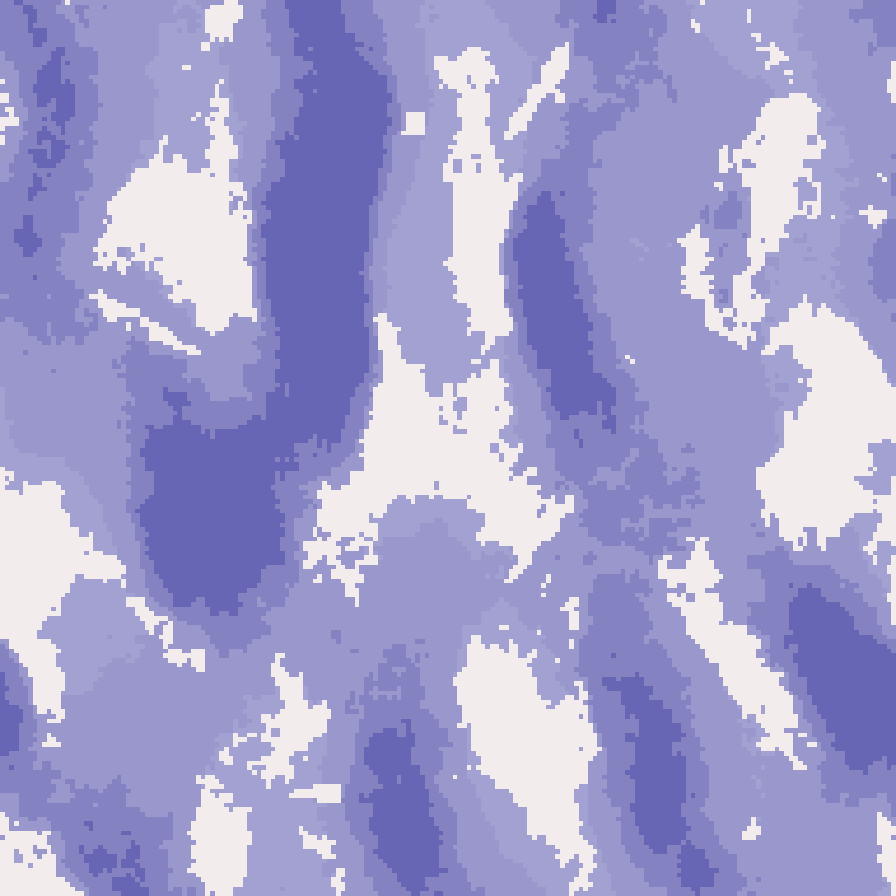
Give the GLSL for this texture, as a Shadertoy shader.

```glsl
const float BLOCKS = 192.0;          // mosaic cells across the canvas
const float TAU = 6.2831853;
const float BEND = 0.2;              // straightens the bands towards the top
const float WARP = 0.014;
const float DARK_LEVEL = -1.12;      // thresholds on unit variance fields
const float MID_LEVEL = -0.55;
const float PALE_LEVEL = 0.50;
const float WHITE_LEVEL = 0.58;
const float WHITE_MARGIN = 0.28;     // keeps white off the darker bands
const float BAND_ROUGHNESS = 0.55;
const float WHITE_ROUGHNESS = 1.0;
const float BAND_SPREAD = 1.0;       // how evenly the sines are weighted
const float PATCH_SPREAD = 1.8;
const float SLIVER_GRID = 4.0;
const float SLIVER_SHARE = 0.65;
const float EDGE_SOFTNESS = 0.15;    // sample spacing in pixels

const vec3 DARK = vec3(0.40, 0.40, 0.71);
const vec3 MID = vec3(0.52, 0.51, 0.76);
const vec3 LIGHT = vec3(0.605, 0.592, 0.805);
const vec3 PALE = vec3(0.64, 0.63, 0.825);
const vec3 WHITE = vec3(0.95, 0.925, 0.93);

vec2 hash2(vec2 p) {
    vec3 q = fract(vec3(p.xyx) * vec3(0.1031, 0.1030, 0.0973));
    q += dot(q, q.yzx + 33.33);
    return fract((q.xx + q.yz) * q.zy);
}

// Layered sines around a central wave vector, scaled to unit variance
float waves(vec2 p, vec2 center, int radius, float spread, float seed) {
    float sum = 0.0, power = 0.0;
    for (int j = -radius; j <= radius; j++)
    for (int i = -radius; i <= radius; i++) {
        vec2 offset = vec2(i, j);
        vec2 k = center + offset;
        float amp = exp(-dot(offset, offset) / (spread * float(radius * radius)));
        sum += amp * cos(TAU * (dot(k, p) + hash2(k + seed).x));
        power += 0.5 * amp * amp;
    }
    return sum * inversesqrt(power);
}

// Cellular noise: distance to the nearest scattered point
float cellular(vec2 p) {
    vec2 cell = floor(p);
    float nearest = 4.0;
    for (int j = -1; j <= 1; j++)
    for (int i = -1; i <= 1; i++) {
        vec2 c = cell + vec2(i, j);
        vec2 d = c + hash2(c + 50.0) - p;
        nearest = min(nearest, dot(d, d));
    }
    return sqrt(nearest);
}

// Scattered tapering strokes, positive inside
float slivers(vec2 p) {
    vec2 cell = floor(p * SLIVER_GRID);
    vec2 place = hash2(cell + 17.0);
    vec2 shape = hash2(cell + 91.0);
    vec2 d = p - (cell + 0.5 + 0.4 * (place - 0.5)) / SLIVER_GRID;
    float angle = TAU * 0.5 * shape.x;
    vec2 dir = vec2(cos(angle), sin(angle));
    float halfLength = mix(0.03, 0.07, shape.y);
    float along = clamp(dot(d, dir), -halfLength, halfLength);
    float width = 0.009 + 0.005 * along / halfLength;
    float present = step(hash2(cell + 33.0).x, SLIVER_SHARE);
    return mix(-1.0, width - length(d - dir * along), present);
}

vec3 mosaicColor(vec2 uv) {
    vec2 p = (floor(uv * BLOCKS) + 0.5) / BLOCKS;

    // Ragged edges at three scales
    float coarse = cellular(p * vec2(17.0, 13.0) + 3.0) - 0.48;
    float rough = cellular(p * vec2(36.0, 30.0) + 7.0) - 0.48
                + 0.7 * (cellular(p * 72.0) - 0.48);

    // Leaning bands
    vec2 q = p + WARP * sin(TAU * (vec2(3.0, 2.0) * p.yx + vec2(0.1, 0.6)));
    vec2 bent = q - vec2(BEND * q.y * q.y, 0.0);
    float band = waves(bent, vec2(3.0, 1.0), 2, BAND_SPREAD, 27.0)
               + BAND_ROUGHNESS * (coarse + 0.8 * rough);

    // White patches and strokes inside the lighter bands
    float detail = waves(q, vec2(4.0, 1.0), 4, PATCH_SPREAD, 45.0);
    float patches = 0.4 * band + 0.92 * detail
                  + WHITE_ROUGHNESS * (0.8 * coarse + 0.8 * rough) - WHITE_LEVEL;
    float strokes = slivers(p) + 0.008 * rough;
    float white = min(max(patches, strokes), band + WHITE_MARGIN);

    if (white > 0.0) return WHITE;
    if (band < DARK_LEVEL) return DARK;
    if (band < MID_LEVEL) return MID;
    return band + 0.4 * detail < PALE_LEVEL ? LIGHT : PALE;
}

void mainImage(out vec4 fragColor, in vec2 fragCoord) {
    // Four samples per pixel smooth the block edges
    vec3 sum = vec3(0.0);
    for (int j = 0; j < 2; j++)
    for (int i = 0; i < 2; i++) {
        vec2 jitter = (vec2(i, j) - 0.5) * EDGE_SOFTNESS;
        sum += mosaicColor((fragCoord + jitter) / iResolution.y);
    }
    fragColor = vec4(sum * 0.25, 1.0);
}
```
